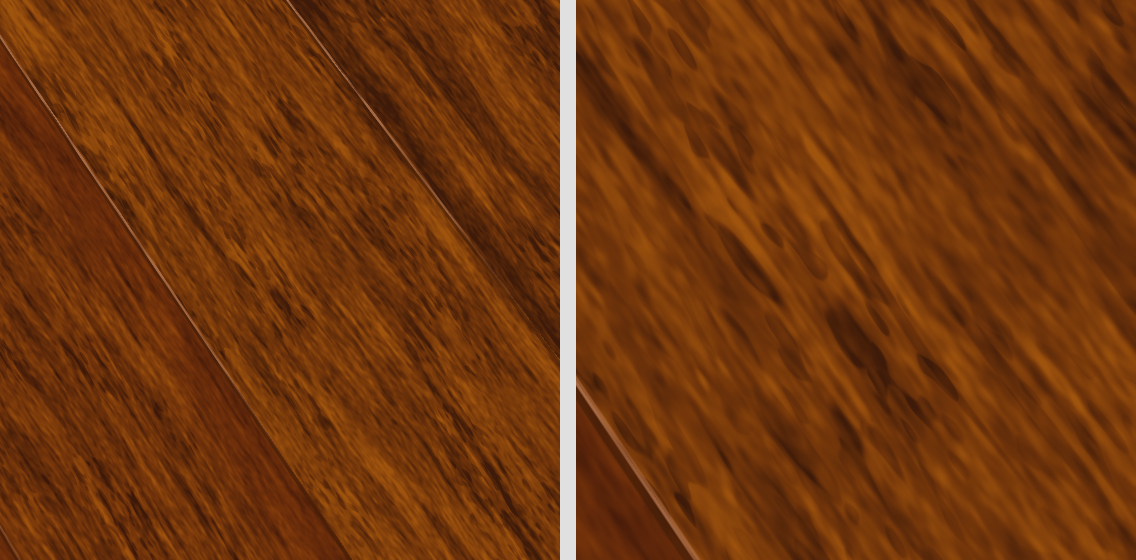
Left: the whole. Right: its middle third, enlarged.
A WebGL 2 fragment shader for this texture:

```glsl
#version 300 es
precision highp float;
// Diagonal hardwood planks with streaky grain, dark pores and thin glinting seams.

#define DARK vec3(0.31, 0.138, 0.037)
#define MID vec3(0.45, 0.21, 0.038)
#define LIGHT vec3(0.59, 0.305, 0.05)
#define GLINT vec3(0.68, 0.44, 0.29)
#define VANISH vec2(-4.53, 7.66)  // point where all seams converge
#define SEAM_ANGLE 0.978          // slope angle of the main seam
#define REACH 8.75                // distance from VANISH to the canvas centre
#define PLANK_WIDTH 0.484
#define GRAIN 0.5
#define PORES 0.95
#define GOLD 0.55
#define SEAM_HALF 0.002

uniform vec2 u_resolution;
out vec4 fragColor;

vec3 hash3(vec2 cell) {
  vec3 q = fract(cell.xyx * vec3(0.1031, 0.1030, 0.0973));
  q += dot(q, q.yxz + 33.33);
  return fract((q.xxy + q.yzz) * q.zyx);
}

// Cellular noise: one randomly weighted soft blob per cell, zero on average
float blobs(vec2 p) {
  vec2 cell = floor(p), f = p - cell;
  float sum = 0.0;
  for (int j = -1; j <= 1; j++)
    for (int i = -1; i <= 1; i++) {
      vec2 o = vec2(i, j);
      vec3 h = hash3(cell + o);
      vec2 d = o + h.xy - f;
      float w = max(0.0, 1.0 - dot(d, d));
      sum += (2.0 * h.z - 1.0) * w * w;
    }
  return sum;
}

// Layered sines that bend the fibres sideways
float sway(vec2 g) {
  float s = 0.0, amp = 0.004, freq = 6.0;
  for (int i = 0; i < 4; i++) {
    s += amp * sin(g.y * freq + g.x * freq * 1.7 + float(i) * 2.1);
    amp *= 0.45;
    freq *= 2.1;
  }
  return s;
}

float bell(float x) { return exp(-x * x); }

// Fibre tone: broad patches, then finer and finer streaks
float grainTone(vec2 g) {
  float t = 0.24 * blobs(g * vec2(9.0, 2.6));
  t += 0.16 * blobs(g * vec2(30.0, 14.0) + 5.3);
  t += 0.6 * GRAIN * blobs(g * vec2(50.0, 4.0) + 11.7);
  t += 0.85 * GRAIN * blobs(g * vec2(130.0, 8.0) + 23.1);
  t += 0.9 * GRAIN * blobs(g * vec2(230.0, 26.0) + 41.9);
  t += 0.75 * GRAIN * blobs(g * vec2(290.0, 90.0) + 53.3);
  return t;
}

// Short dark flecks gathered into clusters
float poreMask(vec2 g) {
  float cluster = smoothstep(-0.35, 0.6, blobs(g * vec2(15.0, 6.0) + 61.3));
  float coarse = smoothstep(0.3, 0.65, blobs(g * vec2(105.0, 22.0) + 73.7));
  float fine = smoothstep(0.25, 0.6, blobs(g * vec2(190.0, 48.0) + 87.1));
  return cluster * max(coarse, 0.85 * fine);
}

void main() {
  vec2 uv = gl_FragCoord.xy / u_resolution.y;

  // Fan coordinates: across the planks and along them
  vec2 q = uv - VANISH;
  float across = (SEAM_ANGLE - atan(-q.y, q.x)) * REACH;
  float along = length(q) - REACH;
  float id = floor(across / PLANK_WIDTH);
  float u = across - id * PLANK_WIDTH;
  float seam = u > 0.5 * PLANK_WIDTH ? u - PLANK_WIDTH : u;
  float isLeft = step(id, -0.5), isRight = step(0.5, id);

  // Grain, calmer and redder near the far edge of the left plank
  vec2 g = vec2(across, along + id * 7.3);
  g.x += sway(g);
  float calm = isLeft * smoothstep(0.34, 0.46, u + 4.0 * sway(g * 1.3));
  float tone = 0.14 - 0.16 * isLeft - 0.12 * isRight;
  tone += grainTone(g) * (1.0 - 0.35 * calm) - 0.2 * calm;
  tone -= PORES * poreMask(g) * (1.0 - 0.7 * calm);

  // Long thin streaks, golden and dark, and a warmer plank edge
  float gold = smoothstep(0.45, 0.85, blobs(g * vec2(65.0, 3.4) + 97.9));
  float vein = smoothstep(0.4, 0.75, blobs(g * vec2(115.0, 5.0) + 31.4));
  tone += (GOLD * gold - 0.6 * vein) * (1.0 - 0.7 * calm);
  tone += 0.15 * (1.0 - isLeft - isRight) * (1.0 - smoothstep(0.02, 0.1, u));

  // Dark heartwood beside the right seam and a shorter streak farther in
  float edge = u + 0.3 * sway(g * 1.7) - 0.02 * (1.0 - smoothstep(-0.4, 0.0, along));
  tone -= 0.95 * isRight * (1.0 - smoothstep(0.012, 0.055, edge));
  tone -= 0.6 * isRight * bell((g.x - PLANK_WIDTH - 0.144) / 0.02) * bell((along + 0.05) / 0.22);

  // Tone to wood colour
  tone = clamp(tone, -1.5, 1.25);
  vec3 color = tone < 0.0 ? mix(MID, DARK, -tone) : mix(MID, LIGHT, tone);
  color.g -= 0.012 * (isLeft * 0.5 + calm);

  // Seam: dark groove with a broken glint that fades toward the bottom
  float soft = 0.001 + 0.6 / u_resolution.y;
  float groove = 1.0 - smoothstep(SEAM_HALF, SEAM_HALF + soft, abs(seam + 0.004));
  float glint = 1.0 - smoothstep(SEAM_HALF * 0.5, SEAM_HALF * 0.5 + soft, abs(seam));
  float fade = 1.0 - smoothstep(-0.25, 0.4, along);
  fade *= 0.9 + 0.6 * blobs(vec2(along * 28.0, id + 3.0));
  color = mix(color, DARK * 0.8, 0.6 * groove);
  color = mix(color, GLINT, clamp(glint * fade, 0.0, 0.9));

  fragColor = vec4(color, 1.0);
}
```
